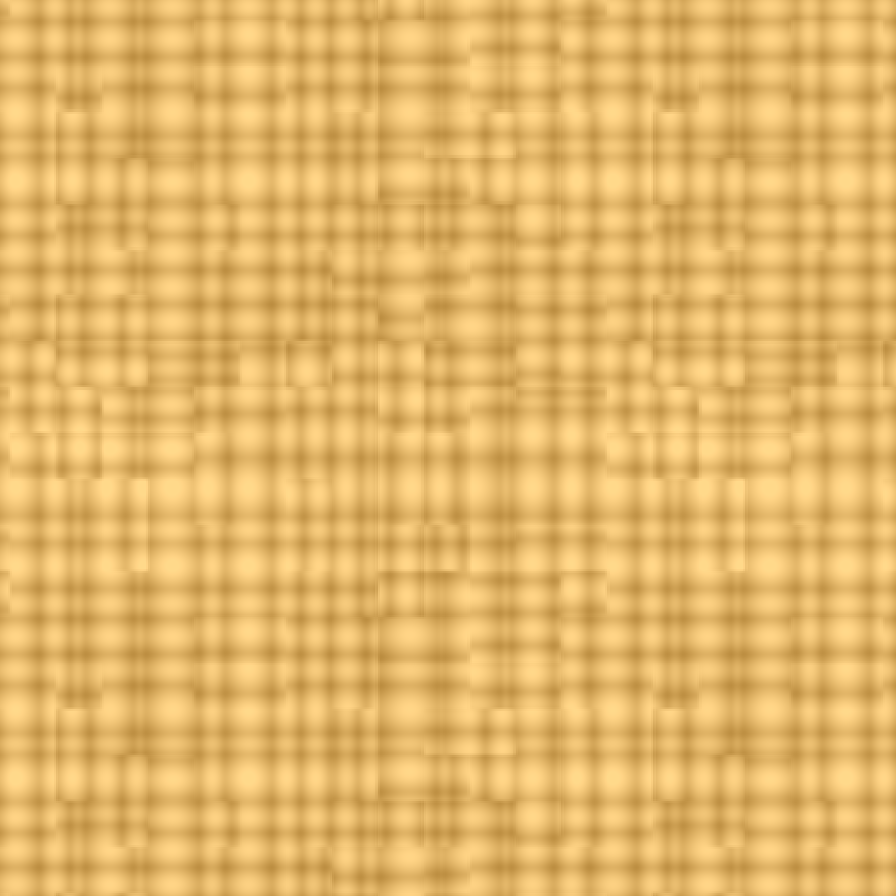
This texture is drawn by a Shadertoy shader. Its source:

```glsl
// Coarse golden cloth: two crossed sets of unevenly spaced grooves, shaded and averaged.
// The cloth is a repeating tile cut into square patches; in short runs of patches
// the grooves shift sideways, which leaves broken lines and short hard edges.

#define TILES 1.5                  // tile repeats across and down
#define PATCHES 13.0               // patches along one tile side
#define GROOVES vec2(18.0, 16.0)   // grooves per tile, across and up
#define ORIGIN vec2(0.22, 0.07)    // patch grid offset, in patches
#define JITTER 0.9                 // unevenness of groove spacing
#define SHIFT_CHANCE 0.32          // share of runs with shifted grooves
#define SHIFT_AMOUNT 0.65          // how far a shifted groove leaves its place
#define SOFTNESS 0.0025            // blur step, in canvas widths
#define CLOUD_CELLS 5.0            // broad light and dark areas per tile side
#define CLOUD_TONE 0.16            // strength of those areas
#define DARK vec3(0.735, 0.553, 0.252)
#define LIGHT vec3(1.02, 0.85, 0.542)

const float PI = 3.14159265;

float hash(vec2 p) {
    vec3 q = fract(vec3(p.xyx) * vec3(0.1031, 0.1030, 0.0973));
    q += dot(q, q.yzx + 33.33);
    return fract((q.x + q.y) * q.z);
}

// Value noise that wraps at the tile border
float cloud(vec2 p) {
    vec2 cell = floor(p);
    vec2 f = smoothstep(0.0, 1.0, p - cell);
    vec2 a = mod(cell, CLOUD_CELLS) + 173.0;
    vec2 b = mod(cell + 1.0, CLOUD_CELLS) + 173.0;
    float low = mix(hash(a), hash(vec2(b.x, a.y)), f.x);
    float high = mix(hash(vec2(a.x, b.y)), hash(b), f.x);
    return mix(low, high, f.y);
}

// Brightness between the nearest groove on either side: 0 in a groove
float ridge(float x, float count, float axis, float shiftSeed) {
    float cell = floor(x);
    float before = 9.0;
    float after = 9.0;
    for (int i = -2; i <= 2; i++) {
        float id = cell + float(i);
        float wrapped = mod(id, count);
        float place = hash(vec2(wrapped, axis));
        if (shiftSeed > 0.0)
            place = mix(place, hash(vec2(wrapped, shiftSeed)), SHIFT_AMOUNT);
        float d = x - (id + 0.5 + JITTER * (place - 0.5));
        if (d >= 0.0) before = min(before, d);
        else after = min(after, -d);
    }
    float gap = before + after;
    float swell = pow(max(sin(PI * before / gap), 0.0), 1.25);
    return swell * mix(0.3, 1.0, smoothstep(0.2, 1.1, gap));
}

// Seed for a run of two patches along a groove; 0 leaves the grooves in place
float runSeed(float along, float side, float axis) {
    float start = floor(PATCHES * hash(vec2(side, axis + 61.0)));
    float run = floor(0.5 * mod(along + start, PATCHES));
    float h = hash(vec2(side + 29.0 * axis, run + 83.0));
    return h < SHIFT_CHANCE ? 10.0 + floor(h * 300.0) : 0.0;
}

float weave(vec2 uv) {
    vec2 p = uv * TILES * PATCHES - ORIGIN;
    vec2 patchId = mod(floor(p), PATCHES);
    vec2 tile = p / PATCHES;
    vec2 g = tile * GROOVES;
    float across = ridge(g.x, GROOVES.x, 1.0, runSeed(patchId.y, patchId.x, 1.0));
    float up = ridge(g.y, GROOVES.y, 2.0, runSeed(patchId.x, patchId.y, 2.0));
    float tone = CLOUD_TONE * (cloud(tile * CLOUD_CELLS) - 0.5);
    return 0.5 * (across + up) + tone;
}

void mainImage(out vec4 fragColor, in vec2 fragCoord) {
    vec2 uv = fragCoord / iResolution.xy;

    // Soften patch edges with a small weighted blur
    float shade = 0.0;
    for (int y = -1; y <= 1; y++) {
        for (int x = -1; x <= 1; x++) {
            vec2 tap = vec2(x, y);
            float weight = (2.0 - abs(tap.x)) * (2.0 - abs(tap.y)) / 16.0;
            shade += weight * weave(uv + tap * SOFTNESS);
        }
    }
    fragColor = vec4(mix(DARK, LIGHT, clamp(shade, 0.0, 1.0)), 1.0);
}
```
